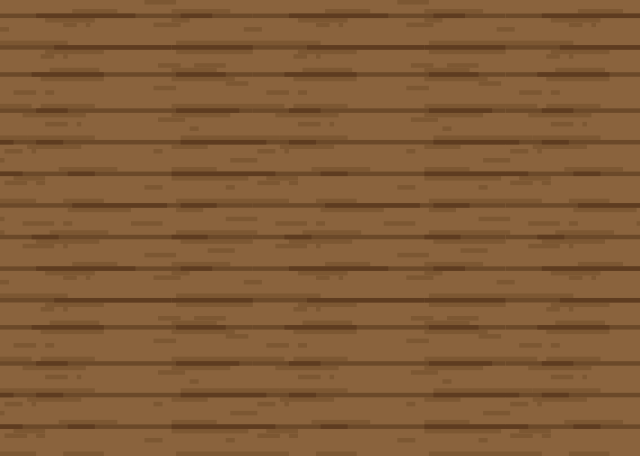
Write a Shadertoy shader that draws this texture.

```glsl
// Blocky brown wood planks: dark horizontal seams with grain streaks, on a tile of 56 by 56 cells.

const float TILE = 56.0;

float hash(float line, float salt) {
    return fract(sin(line * 12.9898 + salt * 78.233 + 4.1) * 43758.5453);
}

// Whole number of cells between low and high
float pick(float low, float high, float line, float salt) {
    return floor(mix(low, high + 1.0, hash(line, salt)));
}

// Coverage of a one-cell-high bar that wraps around the tile
float bar(vec2 p, float start, float row, float len, float blur) {
    vec2 halfSize = vec2(len, 1.0) * 0.5;
    vec2 offset = p - vec2(start, row) - halfSize;
    vec2 d = abs(mod(offset + TILE * 0.5, TILE) - TILE * 0.5) - halfSize;
    vec2 cover = clamp(0.5 - d / blur, 0.0, 1.0);
    return cover.x * cover.y;
}

void mainImage(out vec4 fragColor, in vec2 fragCoord) {
    // Cells counted from the top left, 101 of them down the canvas
    float blur = 101.0 / iResolution.y;
    vec2 p = vec2(fragCoord.x, iResolution.y - fragCoord.y) * blur;

    float seam = 0.0, shade = 0.0, grain = 0.0;
    for (int i = 0; i < 8; i++) {
        float line = float(i);
        // Seams lie seven cells apart, but the third sits one cell higher
        float row = 7.0 * line + 3.0 - (i == 2 ? 1.0 : 0.0);
        seam = max(seam, bar(p, 0.0, row, TILE, blur));

        // Long streaks above, on and below the seam, many starting at a shared joint
        for (int side = -1; side <= 1; side++) {
            float salt = float(side) * 5.0 + 9.0;
            float y = row + float(side);
            float jointLen = side > 0 ? pick(4.0, 17.0, line, salt) : pick(6.0, 25.0, line, salt);
            float freeLen = side == 0 ? pick(6.0, 26.0, line, salt + 1.0) : pick(7.0, 16.0, line, salt + 1.0);
            float streak = max(
                bar(p, 38.0 + pick(0.0, 2.0, line, salt + 2.0), y, jointLen, blur),
                bar(p, pick(3.0, 16.0, line, salt + 3.0), y, freeLen, blur));
            if (side == 0) shade = max(shade, streak);
            else grain = max(grain, streak);
        }

        // Short dashes inside the plank, some trailed by a small fleck
        for (int j = 0; j < 3; j++) {
            float salt = 31.0 + 6.0 * float(j);
            float start = pick(0.0, 17.0, line, salt) + 19.0 * float(j);
            float len = pick(2.0, 7.0, line, salt + 1.0);
            float y = row + pick(2.0, 4.0, line, salt + 2.0);
            grain = max(grain, bar(p, start, y, len, blur));
            if (j == 0)
                grain = max(grain, bar(p, start + len + 2.0, y, pick(1.0, 2.0, line, salt + 3.0), blur));
        }
    }

    // Wood, grain, seam and the darker stretches of seam
    vec3 color = mix(vec3(0.54, 0.39, 0.24), vec3(0.485, 0.34, 0.195), grain);
    color = mix(color, vec3(0.42, 0.285, 0.16), seam);
    color = mix(color, vec3(0.37, 0.235, 0.125), shade);
    fragColor = vec4(color, 1.0);
}
```
